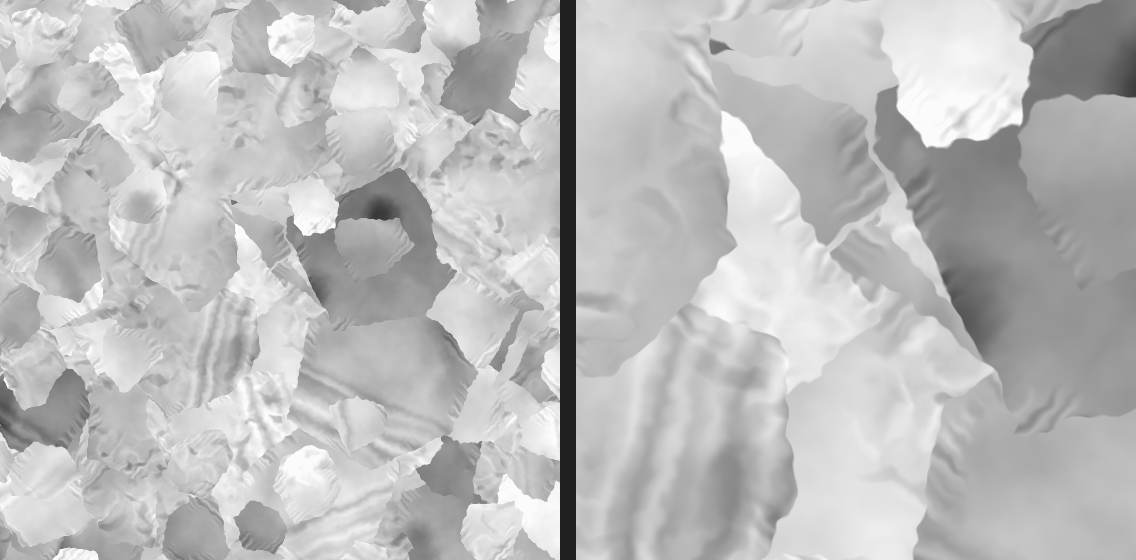
Left, the full canvas; right, a detail of the centre.
This texture is drawn by a three.js fragment shader. Its source:

```glsl
varying vec2 vUv;

float hash(vec2 p) {
  vec3 k = fract(p.xyx * vec3(0.1031, 0.1030, 0.0973));
  k += dot(k, k.yzx + 33.33);
  return fract((k.x + k.y) * k.z);
}

vec2 hash2(vec2 p) {
  return vec2(hash(p + 17.3), hash(p + 71.9));
}

float gradientAt(vec2 cell, vec2 offset) {
  float angle = 6.2832 * hash(cell);
  return dot(vec2(cos(angle), sin(angle)), offset);
}

float noise(vec2 p) {
  vec2 i = floor(p), f = p - i;
  vec2 s = f * f * f * (f * (f * 6.0 - 15.0) + 10.0);
  vec2 e = vec2(1.0, 0.0);
  float low = mix(gradientAt(i, f), gradientAt(i + e, f - e), s.x);
  float high = mix(gradientAt(i + e.yx, f - e.yx), gradientAt(i + 1.0, f - 1.0), s.x);
  return 1.4 * mix(low, high, s.y);
}

float fbm(vec2 p) {
  float sum = 0.0, amp = 0.55;
  for (int i = 0; i < 4; i++) {
    sum += amp * noise(p);
    p = mat2(1.6, 1.2, -1.2, 1.6) * p + 7.7;
    amp *= 0.5;
  }
  return sum;
}

// Irregular polygon cut by randomly tilted planes
float stoneDistance(vec2 q, float radius, vec2 seed) {
  float d = length(q) - 1.15 * radius;
  for (int k = 0; k < 7; k++) {
    vec2 h = hash2(seed + float(k) * 3.7);
    float angle = (float(k) + 0.8 * h.x) * 0.8976;
    d = max(d, dot(q, vec2(cos(angle), sin(angle))) - radius * mix(0.65, 1.0, h.y));
  }
  return d;
}

// Surface of one stone: smooth, pitted or banded
float stoneTone(vec2 q, float radius, float d, vec2 seed) {
  vec2 look = hash2(seed + 5.1), kind = hash2(seed + 9.4);
  float angle = 6.2832 * look.y;
  vec2 along = vec2(cos(angle), sin(angle));
  vec2 u = vec2(dot(q, along), dot(q, vec2(-along.y, along.x)));
  vec2 s = q + seed * 1.37;

  float pitted = smoothstep(0.35, 0.6, kind.x);
  float tone = mix(0.53 + 0.45 * look.x, 0.72 + 0.23 * look.x, pitted);
  tone += 0.09 * u.x / radius + 0.13 * fbm(s * 11.0);

  // Pits and pale veins
  vec2 warped = s + 0.012 * vec2(noise(s * 22.0), noise(s * 22.0 + 40.0));
  float pits = smoothstep(0.12, 0.6, noise(warped * vec2(38.0, 50.0)));
  float veins = 1.0 - smoothstep(0.0, 0.3, abs(noise(warped * 27.0 + 9.0)));
  float patchy = smoothstep(-0.35, 0.4, noise(s * 9.0 + 30.0));
  tone += pitted * patchy * (0.07 * veins - 0.17 * pits + 0.05 * fbm(s * 70.0));

  // Parallel strata on one side
  float bend = u.x + 0.008 * noise(s * 14.0);
  float strata = noise(vec2(bend * 60.0, u.y * 3.0) + seed);
  float side = smoothstep(0.1, 0.35, u.x / radius) * step(0.6, kind.y);
  tone += side * (0.16 * strata - 0.05);

  // Soft shadowed hollows
  tone -= 0.22 * smoothstep(0.2, 0.75, noise(s * 8.0 + 60.0)) * (1.0 - 0.5 * pitted);

  // Diagonal smears near the rim
  float lean = kind.y > 0.5 ? 1.0 : -1.0;
  vec2 smear = vec2(q.x + lean * q.y, q.x - lean * q.y);
  float rim = smoothstep(-0.025, -0.012, d) * smoothstep(-0.05, 0.25, noise(s * 13.0 + 80.0));
  tone += rim * 0.16 * noise(vec2(smear.x * 110.0, smear.y * 2.0) + seed);
  return clamp(tone, 0.2, 0.985);
}

// Scatter of stones, with separate density at centre and border
void scatter(vec2 p, vec2 wobble, float count, float inner, float outer, inout float tone) {
  vec2 cell = floor(p * count);
  for (int j = -1; j <= 1; j++) {
    for (int i = -1; i <= 1; i++) {
      vec2 id = cell + vec2(float(i), float(j));
      vec2 seed = id + count * 13.7;
      vec2 centre = (id + 0.5 + 0.6 * (hash2(seed) - 0.5)) / count;
      float radius = (0.52 + 0.25 * hash(seed + 2.2)) / count;
      float density = mix(inner, outer, smoothstep(0.25, 0.5, length(centre - 0.5)));
      vec2 q = p + wobble - centre;
      if (hash(seed + 4.6) > density || length(q) > 1.2 * radius) continue;
      float d = stoneDistance(q, radius, seed);
      if (d < 0.001) {
        float surface = stoneTone(q, radius, d, seed);
        tone = mix(tone, surface, smoothstep(0.001, -0.001, d));
      }
    }
  }
}

void main() {
  vec2 p = vUv;
  vec2 wobble = 0.009 * vec2(fbm(p * 24.0), fbm(p * 24.0 + 50.0));
  wobble += 0.0025 * vec2(noise(p * 95.0), noise(p * 95.0 + 20.0));
  float tone = stoneTone(p - 0.5, 0.7, -1.0, vec2(3.0, 8.0));

  // Small filler first, large blocks in the middle, chips on top
  scatter(p, wobble, 8.0, 1.0, 1.0, tone);
  scatter(p, wobble, 6.5, 0.75, 0.5, tone);
  scatter(p, wobble, 4.0, 0.8, 0.05, tone);
  scatter(p, wobble, 10.0, 0.06, 0.6, tone);
  gl_FragColor = vec4(vec3(tone), 1.0);
}
```
